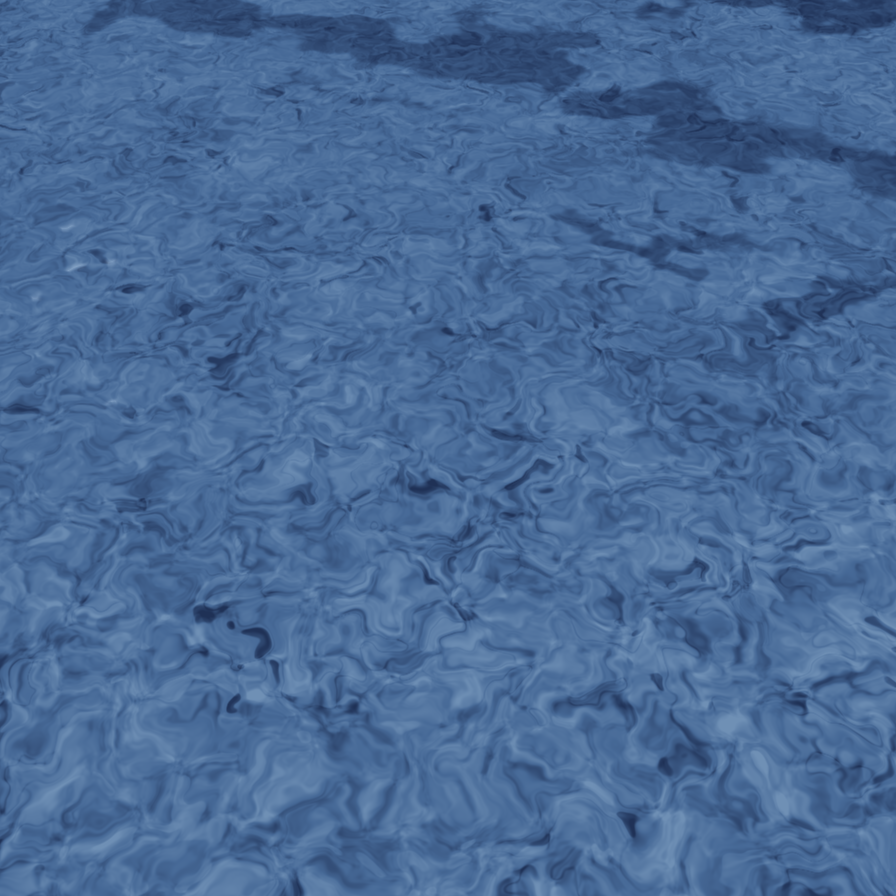
Write a three.js fragment shader that draws this texture.

```glsl
// Rippled blue water receding into the distance, with dark drifting shadows and a few glints.
varying vec2 vUv;

const vec3 DEEP_BLUE = vec3(0.14, 0.22, 0.37);
const vec3 MID_BLUE = vec3(0.275, 0.412, 0.592);
const vec3 PALE_BLUE = vec3(0.42, 0.55, 0.70);
const vec3 GLINT_COLOR = vec3(0.72, 0.82, 0.92);
const float HORIZON = 1.7;
const float RIPPLE_FREQUENCY = 38.0;
const float SAMPLE_SPACING = 0.001;

float hash(vec2 p) {
  return fract(sin(dot(p, vec2(127.1, 311.7))) * 43758.5453);
}

float noise(vec2 p) {
  vec2 cell = floor(p);
  vec2 f = fract(p);
  f = f * f * (3.0 - 2.0 * f);
  float low = mix(hash(cell), hash(cell + vec2(1.0, 0.0)), f.x);
  float high = mix(hash(cell + vec2(0.0, 1.0)), hash(cell + vec2(1.0)), f.x);
  return mix(low, high, f.y);
}

float fbm(vec2 p) {
  float sum = 0.0;
  float weight = 0.57;
  for (int i = 0; i < 3; i++) {
    sum += weight * noise(p);
    p = mat2(1.6, 1.2, -1.2, 1.6) * p + 7.3;
    weight *= 0.5;
  }
  return sum;
}

float segmentDistance(vec2 p, vec2 a, vec2 b) {
  vec2 along = b - a;
  float t = clamp(dot(p - a, along) / dot(along, along), 0.0, 1.0);
  return length(p - a - along * t);
}

// Canvas position to a point on the receding water plane
vec2 waterPlane(vec2 uv) {
  float depth = 1.0 / (HORIZON - uv.y);
  return vec2((uv.x - 0.5) * depth, HORIZON * depth) * RIPPLE_FREQUENCY;
}

// Thin contour line of a noise field
float vein(vec2 p, float width) {
  return 1.0 - smoothstep(0.0, width, abs(noise(p) - 0.5));
}

// Curled refractions: nested arcs, grain, dark veins and flecks, pale flakes
float rippleTone(vec2 p) {
  vec2 warp = vec2(fbm(p * 0.6), fbm(p * 0.6 + 17.0)) - 0.5;
  vec2 q = p + 3.2 * warp;
  float broad = fbm(p * 0.22 + 5.0);
  float patches = smoothstep(0.3, 0.65, noise(p * 0.45 + 31.0));
  float arcs = sin(14.0 * noise(q * 1.1) + 5.0 * broad);
  float tone = 0.08 + 0.9 * (broad - 0.5) + 1.7 * (fbm(q * 2.3) - 0.5);
  tone += 0.24 * arcs * mix(0.3, 1.0, patches);
  tone -= 0.38 * vein(q * 1.3 + 40.0, 0.06) * patches;
  tone -= 0.75 * smoothstep(0.76, 0.86, noise(q * 1.5 + 9.0)) * patches;
  tone += 0.32 * smoothstep(0.62, 0.74, noise(q * 2.0 + 63.0));
  return tone;
}

// Soft-edged ragged band between two points
float band(vec2 p, vec2 a, vec2 b, float radius) {
  return 1.0 - smoothstep(-0.007, 0.007, segmentDistance(p, a, b) - radius);
}

float shadowAmount(vec2 uv) {
  vec2 ragged = vec2(fbm(uv * vec2(11.0, 26.0)), fbm(uv * vec2(13.0, 34.0) + 23.0)) - 0.5;
  vec2 p = uv + ragged * vec2(0.16, 0.10);
  float shade = 0.75 * band(p, vec2(0.16, 0.99), vec2(0.44, 0.955), 0.022);
  shade = max(shade, 0.75 * band(p, vec2(0.42, 0.95), vec2(0.64, 0.945), 0.024));
  shade = max(shade, 0.75 * band(p, vec2(0.68, 0.89), vec2(1.02, 0.80), 0.027));
  shade = max(shade, 0.80 * band(p, vec2(0.64, 0.745), vec2(0.79, 0.71), 0.016));
  shade = max(shade, 0.80 * band(p, vec2(0.88, 0.66), vec2(1.05, 0.69), 0.013));
  shade = max(shade, 1.0 * band(p, vec2(0.70, 1.0), vec2(1.1, 0.985), 0.014));
  vec2 streak = uv + ragged * 0.05;
  return max(shade, 0.6 * band(streak, vec2(0.33, 0.905), vec2(0.53, 0.865), 0.002));
}

vec3 toneColor(float tone) {
  vec3 dark = mix(MID_BLUE, DEEP_BLUE, clamp(-tone, 0.0, 1.15));
  return mix(dark, PALE_BLUE, clamp(tone, 0.0, 1.1));
}

// Small slanted sparkles scattered near the left edge
float glints(vec2 uv) {
  float light = 0.0;
  for (int i = 0; i < 5; i++) {
    float id = float(i) + 1.0;
    vec2 center = vec2(0.01, 0.53) + vec2(0.12, 0.27) * vec2(hash(vec2(id, 2.0)), hash(vec2(id, 8.0)));
    vec2 reach = vec2(0.008, 0.003) * mix(0.3, 1.0, hash(vec2(id, 5.0)));
    light = max(light, band(uv + 0.01 * (noise(uv * 120.0) - 0.5), center - reach, center + reach, 0.0));
  }
  return light;
}

void main() {
  float shade = shadowAmount(vUv);
  float contrast = mix(1.1, 0.62, smoothstep(0.1, 0.95, vUv.y)) * (1.0 - 0.4 * shade);
  vec3 color = vec3(0.0);
  // Four samples soften the compressed far ripples
  for (int i = 0; i < 4; i++) {
    vec2 corner = vec2(mod(float(i), 2.0), floor(float(i) * 0.5)) - 0.5;
    float tone = rippleTone(waterPlane(vUv + corner * SAMPLE_SPACING));
    color += 0.25 * toneColor(tone * contrast - shade * 0.85);
  }
  gl_FragColor = vec4(mix(color, GLINT_COLOR, glints(vUv) * 0.8), 1.0);
}
```
